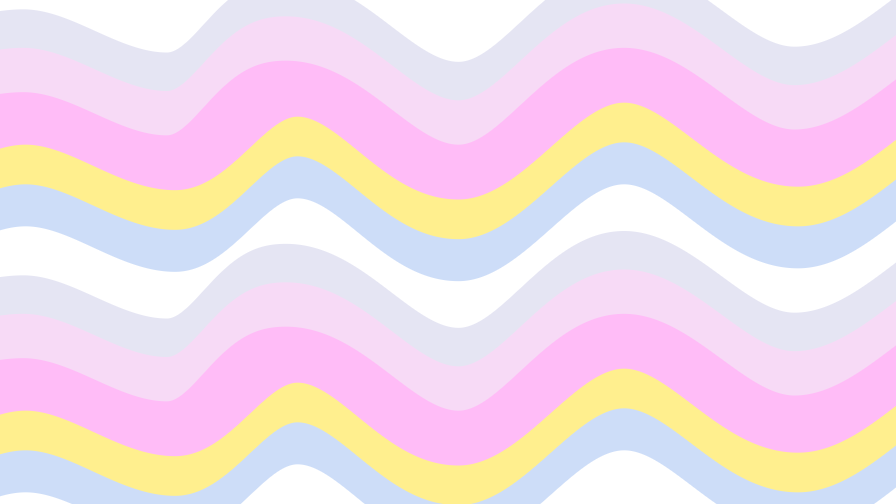
A Shadertoy shader for this background:

```glsl
// Two stacked ribbons of wavy pastel stripes on white.

const float CANVAS_HEIGHT = 432.0; // design units, y measured downwards
const float ROW_SPACING = 228.0;
const int ROWS = 2;

const vec3 WHITE    = vec3(1.0);
const vec3 LAVENDER = vec3(0.898, 0.898, 0.953);
const vec3 BLUSH    = vec3(0.969, 0.855, 0.965);
const vec3 PINK     = vec3(1.0, 0.737, 0.969);
const vec3 YELLOW   = vec3(1.0, 0.937, 0.557);
const vec3 BLUE     = vec3(0.804, 0.867, 0.973);

// Eased step of a given rise; positive skew moves it earlier.
float swing(float x, float from, float to, float rise, float skew) {
    float t = clamp((x - from) / (to - from), 0.0, 1.0);
    t += skew * t * (1.0 - t);
    return rise * t * t * (3.0 - 2.0 * t);
}

// Wave followed by the lavender, blush and pink top edges.
float upperWave(float x) {
    return 28.0
        + swing(x, -100.0,  20.0, -20.0,  0.0)
        + swing(x,   20.0, 143.0,  37.0,  0.0)
        + swing(x,  143.0, 245.0, -64.0,  0.5)
        + swing(x,  245.0, 393.0,  72.0, -0.25)
        + swing(x,  393.0, 535.0, -83.0,  0.28)
        + swing(x,  535.0, 681.0,  70.0, -0.15)
        + swing(x,  681.0, 840.0, -80.0, -0.09);
}

// Wave followed by the yellow and blue edges, with broader troughs.
float lowerWave(float x) {
    return 164.0
        + swing(x, -100.0,  22.0, -40.0,  0.0)
        + swing(x,   22.0, 150.0,  39.0,  0.1)
        + swing(x,  150.0, 255.0, -63.0, -0.25)
        + swing(x,  255.0, 393.0,  71.0,  0.28)
        + swing(x,  393.0, 535.0, -83.0, -0.12)
        + swing(x,  535.0, 684.0,  72.0,  0.25)
        + swing(x,  684.0, 840.0, -80.0, -0.15);
}

// Fills everything below an edge, antialiased over one pixel.
vec3 fillBelow(vec3 base, vec3 paint, float depth, float blur) {
    return mix(base, paint, clamp(depth / blur + 0.5, 0.0, 1.0));
}

void mainImage(out vec4 fragColor, in vec2 fragCoord) {
    float unit = CANVAS_HEIGHT / iResolution.y;
    float x = (fragCoord.x - 0.5 * iResolution.x) * unit + CANVAS_HEIGHT * 8.0 / 9.0;
    float y = (iResolution.y - fragCoord.y) * unit;

    // Depth below each wave, and its pixel footprint along the slope
    float upper = y - upperWave(x);
    float lower = y - lowerWave(x);
    float upperBlur = length(vec2(dFdx(upper), dFdy(upper)));
    float lowerBlur = length(vec2(dFdx(lower), dFdy(lower)));

    // Each stripe covers the one above it
    vec3 color = WHITE;
    for (int row = 0; row < ROWS; row++) {
        float u = upper - float(row) * ROW_SPACING;
        float l = lower - float(row) * ROW_SPACING;
        color = fillBelow(color, LAVENDER, u, upperBlur);
        color = fillBelow(color, BLUSH, u - 33.0, upperBlur);
        color = fillBelow(color, PINK, u - 71.0, upperBlur);
        color = fillBelow(color, YELLOW, l, lowerBlur);
        color = fillBelow(color, BLUE, l - 34.0, lowerBlur);
        color = fillBelow(color, WHITE, l - 70.0, lowerBlur);
    }
    fragColor = vec4(color, 1.0);
}
```
